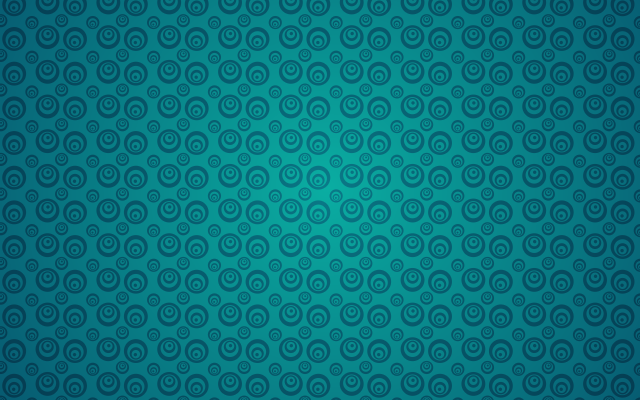
This pattern is drawn by a Shadertoy shader. Its source:

```glsl
// Teal wallpaper of nested off-centre rings over a wide radial glow.
// One tile holds two large and two small motifs, every second one turned
// upside down; each is wrapped onto the grid and drawn from circle distances.

#define TILES_ACROSS 10.52
#define ROW_HEIGHT 0.570
#define LARGE_RADIUS 0.196
#define SMALL_RADIUS 0.108
#define GLOW_CENTRE vec2(0.51, 0.53)
#define GROUND_INNER vec3(0.04, 0.68, 0.635)
#define GROUND_OUTER vec3(0.03, 0.41, 0.475)
#define RING_INNER vec3(0.04, 0.49, 0.545)
#define RING_OUTER vec3(0.02, 0.265, 0.345)

// Antialiased disc coverage; px is the size of one pixel in units of p.
float disc(vec2 p, vec2 centre, float radius, float px) {
    return clamp(0.5 - (length(p - centre) - radius) / px, 0.0, 1.0);
}

// Motif of unit radius: thick ring, inner ring and dot, drifting upwards.
float nestedRings(vec2 p, float px) {
    float ink = disc(p, vec2(0.0), 1.0, px);
    ink *= 1.0 - disc(p, vec2(0.0, 0.07), 0.72, px);
    ink = max(ink, disc(p, vec2(0.0, 0.20), 0.52, px));
    ink *= 1.0 - disc(p, vec2(0.0, 0.26), 0.35, px);
    return max(ink, disc(p, vec2(0.04, 0.30), 0.14, px));
}

// Shortest offset between p and the nearest grid copy of an anchor.
vec2 wrapToGrid(vec2 p, vec2 anchor) {
    vec2 cell = vec2(1.0, ROW_HEIGHT);
    vec2 offset = p - anchor;
    return offset - cell * floor(offset / cell + 0.5);
}

float ringPattern(vec2 p, float px) {
    float ink = 0.0;
    for (int i = 0; i < 4; i++) {
        bool isSmall = i >= 2;
        float flipped = float(i % 2);
        float radius = isSmall ? SMALL_RADIUS : LARGE_RADIUS;

        // Small motifs sit in the gaps between the large ones.
        vec2 anchor = isSmall ? vec2(0.753, 0.667) : vec2(0.521, 0.397);
        anchor += flipped * vec2(isSmall ? 0.512 : 0.452, -0.030);

        vec2 local = wrapToGrid(p, anchor) * (1.0 - 2.0 * flipped) / radius;
        ink = max(ink, nestedRings(local, px / radius));
    }
    return ink;
}

void mainImage(out vec4 fragColor, in vec2 fragCoord) {
    float px = TILES_ACROSS / iResolution.x;
    vec2 p = (fragCoord - 0.5 * iResolution.xy) * px;

    // Distance from the glow, reaching 1 about half a width away.
    vec2 fromGlow = fragCoord - GLOW_CENTRE * iResolution.xy;
    float fade = 2.0 * length(fromGlow) / iResolution.x;

    vec3 ground = mix(GROUND_INNER, GROUND_OUTER, fade);
    vec3 ring = mix(RING_INNER, RING_OUTER, pow(fade, 0.75));
    fragColor = vec4(mix(ground, ring, ringPattern(p, px)), 1.0);
}
```
